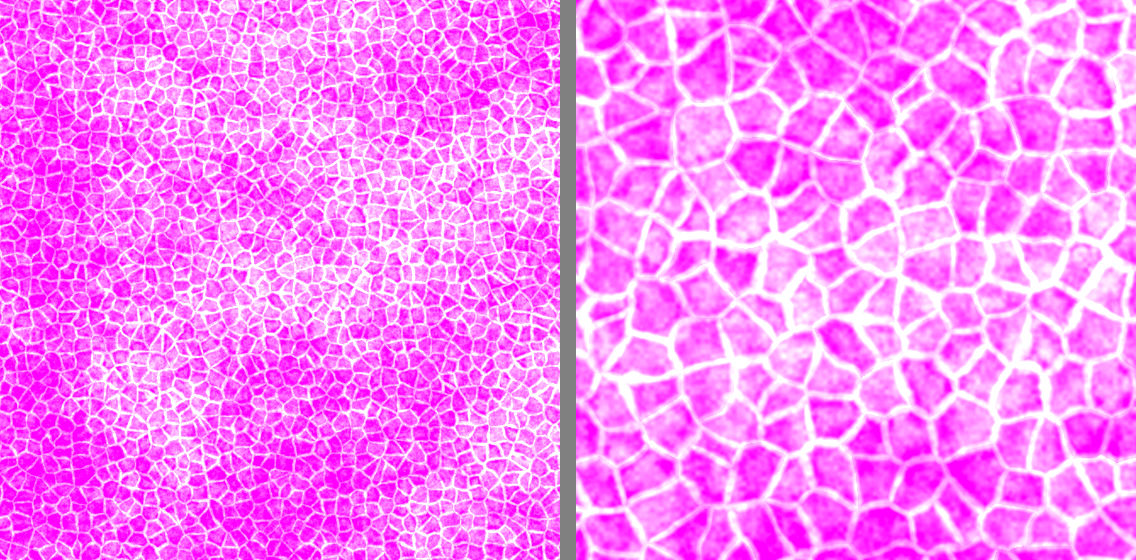
Left: the whole. Right: its middle third, enlarged.
Write a WebGL 2 fragment shader that draws this texture.

```glsl
#version 300 es
precision highp float;
// Magenta cell tissue: a jittered Voronoi mosaic with pale, uneven walls,
// mottled cell bodies with dark inner rims, and broad cloudy light patches.
// Every layer adds to one lightness value that drives the green channel.
uniform vec2 u_resolution;
out vec4 fragColor;

const float CELLS = 38.0;   // cells across the canvas
const float JITTER = 0.9;   // scatter of the cell centres

float hash(vec2 p) {
  return fract(sin(dot(p, vec2(127.1, 311.7))) * 43758.5453);
}

vec2 hash2(vec2 p) {
  return vec2(hash(p), hash(p + vec2(37.3, 91.7)));
}

float valueNoise(vec2 p) {
  vec2 i = floor(p), f = fract(p);
  vec2 u = f * f * (3.0 - 2.0 * f);
  float low = mix(hash(i), hash(i + vec2(1.0, 0.0)), u.x);
  float high = mix(hash(i + vec2(0.0, 1.0)), hash(i + vec2(1.0, 1.0)), u.x);
  return mix(low, high, u.y);
}

// Layered noise, normalised to 0..1
float fbm(vec2 p, int octaves) {
  float sum = 0.0, total = 0.0, amplitude = 1.0;
  for (int i = 0; i < octaves; i++) {
    sum += amplitude * valueNoise(p);
    total += amplitude;
    amplitude *= 0.55;
    p = mat2(1.6, 1.2, -1.2, 1.6) * p + 17.3;
  }
  return sum / total;
}

vec2 cellCentre(vec2 id, float jitter) {
  return id + 0.5 + jitter * (hash2(id) - 0.5);
}

// Returns the distance to the nearest wall (x) and the cell's id (yz)
vec3 voronoi(vec2 p, float jitter) {
  vec2 home = floor(p), nearestId = home, nearest = vec2(0.0);
  float best = 1e5;
  for (int y = -1; y <= 1; y++)
  for (int x = -1; x <= 1; x++) {
    vec2 id = home + vec2(x, y);
    vec2 toCentre = cellCentre(id, jitter) - p;
    float d = dot(toCentre, toCentre);
    if (d < best) { best = d; nearest = toCentre; nearestId = id; }
  }
  float wall = 1e5;
  for (int y = -2; y <= 2; y++)
  for (int x = -2; x <= 2; x++) {
    if (x == 0 && y == 0) continue;
    vec2 other = cellCentre(nearestId + vec2(x, y), jitter) - p;
    wall = min(wall, dot(0.5 * (nearest + other), normalize(other - nearest)));
  }
  return vec3(wall, nearestId);
}

// Soft pale membrane around each cell
float wallMask(float d, float width) {
  return 1.0 - smoothstep(0.02, width, d);
}

// Dark band just inside the membrane
float rimMask(float d) {
  return smoothstep(0.08, 0.17, d) * (1.0 - smoothstep(0.2, 0.38, d));
}

void main() {
  vec2 uv = gl_FragCoord.xy / u_resolution.y;
  vec2 p = uv * CELLS;

  // Cell mosaic with slightly wavy walls
  vec2 wobble = vec2(valueNoise(p * 2.0), valueNoise(p * 2.0 + 53.1)) - 0.5;
  vec3 cell = voronoi(p + 0.2 * wobble, JITTER);
  float tone = hash(cell.yz + 11.7);
  float rimStrength = hash(cell.yz + 29.4);

  // Noise layers, from broad to fine
  float cloud = fbm(uv * 4.5 + 3.7, 4) - 0.5;
  float mottle = fbm(p * 2.7 + 8.1, 3) - 0.5;
  float grain = valueNoise(uv * 330.0) - 0.5;
  float wallNoise = valueNoise(p * 1.1 + 71.9);

  // Lightness of the cell bodies
  float light = 0.385 + 0.9 * cloud + 0.26 * (tone - 0.5);
  light += 0.75 * mottle + 0.28 * grain;
  light -= 0.3 * rimStrength * rimMask(cell.x) * smoothstep(0.3, 0.7, 0.5 - mottle);

  // Pale walls of varying thickness and strength
  float width = mix(0.1, 0.18, wallNoise);
  light += mix(0.3, 0.62, wallNoise) * wallMask(cell.x, width);

  fragColor = vec4(1.0, clamp(light, 0.0, 1.0), 1.0, 1.0);
}
```
